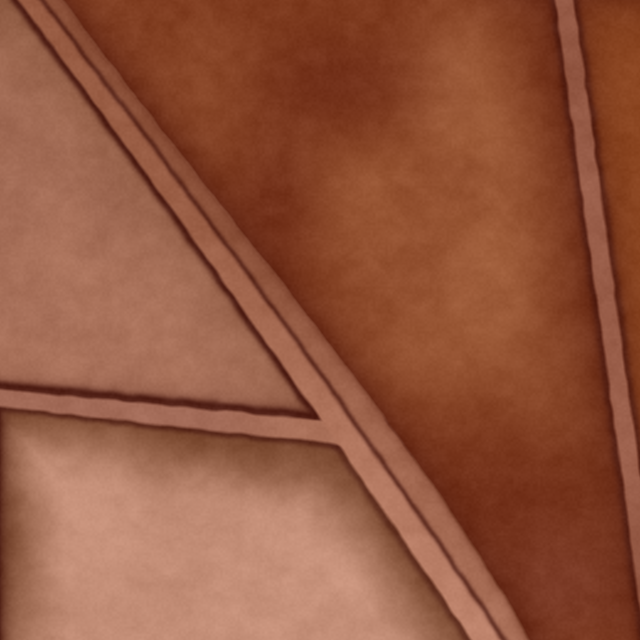
Give the GLSL for this texture, as a WebGL 1 fragment shader.

```glsl
precision highp float;
// Weathered leathery panels divided by raised, grooved ridges.
uniform vec2 u_resolution;

const float EDGE_SOFT = 0.0035;
const float EDGE_WOBBLE = 0.0035;
const float GRAIN = 0.022;
const float BAR_HALF_WIDTH = 0.0145;
const vec3 LINE_DARK = vec3(0.29, 0.10, 0.065);
const vec3 SHADOW = vec3(0.37, 0.135, 0.07);
const vec3 RUST = vec3(0.49, 0.225, 0.115);
const vec3 RUST_DEEP = vec3(0.43, 0.17, 0.09);
const vec3 AMBER = vec3(0.635, 0.375, 0.235);
const vec3 ROSE = vec3(0.665, 0.445, 0.355);
const vec3 ROSE_LIGHT = vec3(0.765, 0.555, 0.465);
const vec3 UMBER = vec3(0.49, 0.295, 0.195);
const vec3 RIDGE_DIM = vec3(0.575, 0.345, 0.25);
const vec3 RIDGE_LIGHT = vec3(0.71, 0.485, 0.395);

float hash(vec2 p) {
  p = fract(p * vec2(0.1031, 0.1137));
  p += dot(p, p.yx + 33.33);
  return fract((p.x + p.y) * p.x * 17.0);
}

float noise(vec2 p) {
  vec2 i = floor(p), f = fract(p);
  f = f * f * (3.0 - 2.0 * f);
  return mix(mix(hash(i), hash(i + vec2(1.0, 0.0)), f.x),
             mix(hash(i + vec2(0.0, 1.0)), hash(i + vec2(1.0)), f.x), f.y);
}

float fbm(vec2 p) {
  float sum = 0.0, amp = 0.5;
  for (int i = 0; i < 5; i++) {
    sum += amp * noise(p);
    p = mat2(1.6, 1.2, -1.2, 1.6) * p + 7.3;
    amp *= 0.5;
  }
  return sum;
}

// Soft elliptical patch, 1 at its centre.
float blob(vec2 p, vec2 centre, vec2 radius) {
  vec2 q = (p - centre) / radius;
  return exp(-dot(q, q));
}

float inside(float d) { return smoothstep(-EDGE_SOFT, EDGE_SOFT, d); }
float fade(float d, float width) { return exp(-max(d, 0.0) / width); }
float line(float d, float width) { return exp(-d * d / (width * width)); }

void main() {
  vec2 p = gl_FragCoord.xy / u_resolution;
  float down = 1.0 - p.y;
  float cloud = fbm(p * 7.0 + 3.0) - 0.48;
  float fine = fbm(p * vec2(38.0, 46.0)) - 0.48;
  float wobble = EDGE_WOBBLE * (noise(p * 45.0) - 0.5);

  // Signed distances to the ridge edges, its groove and the side bars.
  float bend = down * (1.0 - down);
  float x = p.x + wobble;
  float dLeft = 0.8 * (x - (0.030 + 0.707 * down + 0.035 * bend));
  float dRight = 0.8 * (x - (0.098 + 0.729 * down + 0.18 * bend * down));
  float dGroove = 0.8 * (x - (0.065 + 0.723 * down + 0.055 * bend));
  float dTop = down + wobble - (0.605 + 0.098 * p.x);
  float dBottom = down + wobble - (0.635 + 0.112 * p.x);
  float dSide = x - (0.882 + 0.14 * down);

  // Rust panel with cloudy amber patches.
  float glow = 0.8 * blob(p, vec2(0.73, 0.86), vec2(0.12, 0.13))
             + 0.75 * blob(p, vec2(0.57, 0.69), vec2(0.13, 0.11))
             + 0.8 * blob(p, vec2(0.78, 0.60), vec2(0.09, 0.19))
             + 0.5 * blob(p, vec2(0.64, 0.46), vec2(0.15, 0.11))
             + 0.35 * blob(p, vec2(0.34, 0.86), vec2(0.09, 0.10))
             + 0.3 * blob(p, vec2(0.86, 0.34), vec2(0.07, 0.09));
  vec3 rust = mix(RUST, AMBER, clamp(glow + cloud * 1.1, 0.0, 1.0));
  float deep = 0.7 * blob(p, vec2(0.53, 0.87), vec2(0.13, 0.08))
             + 0.7 * blob(p, vec2(0.43, 0.68), vec2(0.07, 0.11))
             + 0.65 * blob(p, vec2(0.80, 0.20), vec2(0.16, 0.13));
  rust = mix(rust, RUST_DEEP, clamp(deep + cloud * 0.4, 0.0, 0.85));
  rust = mix(rust, vec3(0.51, 0.255, 0.19), 0.6 * blob(p, vec2(0.88, 0.08), vec2(0.13, 0.1)));
  rust = mix(rust, SHADOW, 0.9 * fade(dRight, 0.026));
  rust = mix(rust, SHADOW, 0.8 * fade(-dSide - BAR_HALF_WIDTH, 0.035));
  vec3 outer = mix(vec3(0.55, 0.275, 0.13), SHADOW, 0.75 * fade(dSide - BAR_HALF_WIDTH, 0.022));
  rust = mix(rust, outer, inside(dSide));
  rust = mix(rust, SHADOW, 0.5 * smoothstep(0.7, 0.9, p.x) * fade(down, 0.035));

  // Upper rose panel, dimmer near the top and the ridge.
  vec3 upper = ROSE + cloud * vec3(0.13, 0.12, 0.10);
  upper = mix(upper, UMBER, 0.5 * fade(-dLeft, 0.05) + 0.35 * fade(down, 0.1));
  upper = mix(upper, LINE_DARK, 0.7 * fade(-dTop, 0.011));
  upper = mix(upper, LINE_DARK, 0.9 * line(dTop + 0.004, 0.007));

  // Lower panel, pale in the middle with a broad dusky border.
  float border = min(min(dBottom, -dLeft), p.x + 0.015);
  float pale = smoothstep(0.0, 0.13, border + cloud * 0.06);
  vec3 lower = mix(UMBER, ROSE_LIGHT, pale) + cloud * 0.08;
  lower = mix(lower, LINE_DARK, 0.7 * line(dBottom - 0.003, 0.006));
  lower = mix(lower, LINE_DARK, 0.85 * fade(p.x, 0.009));

  vec3 left = mix(upper, lower, inside(dBottom));
  float seam = mix(0.95, 0.6, smoothstep(0.64, 0.72, down));
  left = mix(left, LINE_DARK, seam * line(dLeft + 0.004, 0.007));
  vec3 color = mix(left, rust, inside(dRight));

  // Raised strips: crossing bar, double ridge, then the side bar.
  vec3 strip = mix(RIDGE_DIM, RIDGE_LIGHT, smoothstep(0.15, 1.0, down)) + cloud * 0.06;
  vec3 barColor = mix(vec3(0.64, 0.42, 0.345), strip, smoothstep(0.3, 0.5, p.x));
  color = mix(color, barColor, inside(dTop - 0.003) * inside(-dBottom) * inside(0.012 - dLeft));
  vec3 ridge = mix(strip * 1.03, strip * vec3(0.94, 0.90, 0.87), inside(dGroove));
  ridge = mix(ridge, LINE_DARK, 0.72 * line(dGroove, 0.0045));
  ridge = mix(ridge, SHADOW, 0.45 * fade(-dRight, 0.006));
  color = mix(color, ridge, inside(dLeft) * inside(-dRight));
  float sideMask = inside(BAR_HALF_WIDTH - abs(dSide));
  vec3 sideColor = vec3(0.59, 0.355, 0.275) + cloud * 0.08;
  color = mix(color, LINE_DARK, 0.65 * line(abs(dSide) - BAR_HALF_WIDTH - 0.003, 0.007));
  color = mix(color, sideColor, sideMask);

  color += fine * 0.065 + GRAIN * (noise(p * 260.0) - 0.5);
  gl_FragColor = vec4(clamp(color, 0.0, 1.0), 1.0);
}
```
